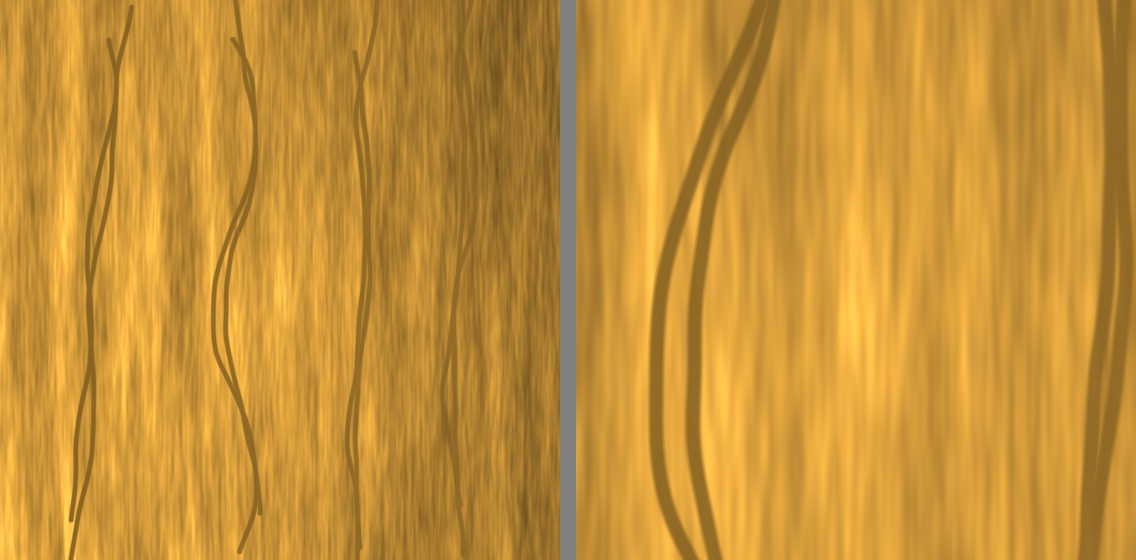
Left, the full canvas; right, a detail of the centre.
This texture is drawn by a Shadertoy shader. Its source:

```glsl
// Golden brushed grain with four pairs of thin dark strands running down it.
// Grain: gradient noise stretched upright at several scales over a soft light falloff.
// Strands: swaying curves x(y) in a loop, twined in twos, drawn as soft round-ended lines.

#define GOLD vec3(1.0, 0.732, 0.275)
#define STRAND_COLOR vec3(0.525, 0.385, 0.135)
#define BASE_LIGHT 0.875
#define RIGHT_FALLOFF 0.21
#define TOP_FALLOFF 0.09
#define BROAD_STREAKS 0.20
#define MID_STREAKS 0.15
#define FINE_FIBRES 0.13
#define STRAND_RADIUS 0.0043
#define STRAND_SOFTNESS 0.0018
#define STRAND_GAP 0.022

// Integer hash of a lattice cell, 0 to 1
float hash(vec2 cell) {
    uvec2 q = uvec2(ivec2(cell) + 4096) * uvec2(1597334673u, 3812015801u);
    uint n = (q.x ^ q.y) * 1597334673u;
    n = (n ^ (n >> 15)) * 2246822519u;
    n ^= n >> 13;
    return float(n >> 8) / 16777216.0;
}

vec2 gradientAt(vec2 cell) {
    float angle = 6.28318 * hash(cell);
    return vec2(cos(angle), sin(angle));
}

// Gradient noise, about -0.7 to 0.7
float noise(vec2 p) {
    vec2 i = floor(p), f = p - i;
    vec2 u = f * f * f * (f * (f * 6.0 - 15.0) + 10.0);
    vec2 e = vec2(1.0, 0.0);
    float low = mix(dot(gradientAt(i), f), dot(gradientAt(i + e.xy), f - e.xy), u.x);
    float high = mix(dot(gradientAt(i + e.yx), f - e.yx), dot(gradientAt(i + e.xx), f - e.xx), u.x);
    return mix(low, high, u.y);
}

// Brightness of the grain
float grain(vec2 p) {
    float light = BASE_LIGHT - RIGHT_FALLOFF * smoothstep(0.35, 1.0, p.x) - TOP_FALLOFF * p.y;
    float broad = noise(p * vec2(17.0, 1.6) + vec2(3.4, 7.7))
                + 0.5 * noise(p * vec2(33.0, 2.6) + vec2(41.3, 2.2));
    float mid = noise(p * vec2(58.0, 5.0) + vec2(9.6, 31.4))
              + 0.5 * noise(p * vec2(96.0, 8.0) + vec2(71.2, 15.8));
    float fine = noise(p * vec2(145.0, 13.0) + vec2(23.5, 5.3))
               + 0.7 * noise(p * vec2(215.0, 24.0) + vec2(55.1, 67.9));
    float strength = mix(1.25, 0.65, p.y) * mix(1.1, 0.7, p.x);
    broad += 0.5 * max(broad, 0.0) - 0.08;
    return light + strength * (BROAD_STREAKS * broad + MID_STREAKS * mid) + FINE_FIBRES * fine;
}

// Horizontal place of a strand at height y; side is -1 or 1
float strandX(int pair, float side, float y) {
    const vec4 centre = vec4(0.170, 0.425, 0.645, 0.822);
    const vec4 lean = vec4(0.085, 0.0, 0.02, 0.025);
    const vec4 sway = vec4(0.008, 0.034, 0.009, 0.013);
    const vec4 phase = vec4(-0.65, 0.25, 2.21, 1.25);
    float seed = float(pair) * 13.7;
    float x = centre[pair] + lean[pair] * (y - 0.5) + sway[pair] * sin(10.0 * y + phase[pair]);
    x += 0.008 * noise(vec2(y * 7.0, seed + 0.4));
    float gap = STRAND_GAP * noise(vec2(y * 4.5 + 2.3, seed + 5.6));
    float splay = 0.022 * smoothstep(0.84, 1.02, y);
    return x + side * (gap + 0.003) - side * splay
         + 0.004 * noise(vec2(y * 13.0, seed + side * 3.3));
}

// Distance to a strand with rounded ends
float strandDistance(vec2 p, int pair, float side) {
    vec2 key = vec2(float(pair), side);
    float top = (side < 0.0 ? 0.985 : 0.90) + 0.03 * hash(key + 20.0);
    float bottom = mix(-0.03, 0.10, hash(key + 50.0));
    float y = clamp(p.y, bottom, top);
    float x = strandX(pair, side, y);
    float slope = (strandX(pair, side, y + 0.004) - strandX(pair, side, y - 0.004)) / 0.008;
    return length(vec2((p.x - x) * inversesqrt(1.0 + slope * slope), p.y - y));
}

void mainImage(out vec4 fragColor, in vec2 fragCoord) {
    vec2 p = fragCoord / iResolution.xy;
    vec3 color = GOLD * grain(p);
    color += vec3(0.0, 0.03, 0.03) * smoothstep(0.92, 1.1, color.r);

    // Nearest of all strands
    float nearest = 1.0;
    for (int pair = 0; pair < 4; pair++) {
        for (float side = -1.0; side < 2.0; side += 2.0) {
            nearest = min(nearest, strandDistance(p, pair, side));
        }
    }

    // Strands, fainter toward the right
    float blur = max(STRAND_SOFTNESS, 0.7 / iResolution.y);
    float cover = 1.0 - smoothstep(STRAND_RADIUS - blur, STRAND_RADIUS + blur, nearest);
    color = mix(color, STRAND_COLOR, cover * mix(1.0, 0.72, p.x));

    fragColor = vec4(clamp(color, 0.0, 1.0), 1.0);
}
```
